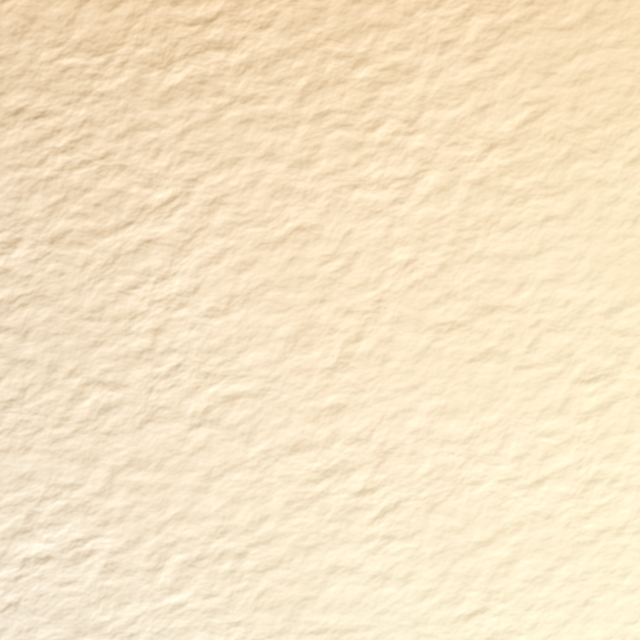
This texture is drawn by a WebGL 2 fragment shader. Its source:

```glsl
#version 300 es
precision highp float;

uniform vec2 u_resolution;
out vec4 fragColor;

vec2 hashGradient(vec2 cell) {
    vec3 h = fract(cell.xyx * vec3(0.1031, 0.1030, 0.0973));
    h += dot(h, h.yzx + 33.33);
    float angle = 6.2832 * fract((h.x + h.y) * h.z);
    return vec2(cos(angle), sin(angle));
}

float gradientNoise(vec2 p) {
    vec2 i = floor(p), f = fract(p);
    vec2 w = f * f * f * (f * (f * 6.0 - 15.0) + 10.0);
    vec2 o = vec2(0.0, 1.0);
    float a = dot(hashGradient(i), f);
    float b = dot(hashGradient(i + o.yx), f - o.yx);
    float c = dot(hashGradient(i + o.xy), f - o.xy);
    float d = dot(hashGradient(i + o.yy), f - o.yy);
    return mix(mix(a, b, w.x), mix(c, d, w.x), w.y);
}

mat2 rotation(float angle) {
    float c = cos(angle), s = sin(angle);
    return mat2(c, s, -s, c);
}

// Plaster height: lumps stretched along a rising diagonal
float plasterHeight(vec2 p) {
    p += 0.009 * vec2(gradientNoise(p * 14.0 + 3.7), gradientNoise(p * 14.0 + 41.3));
    vec2 q = rotation(-0.36) * p * vec2(1.0, 1.0);
    q *= vec2(22.0, 33.0);
    float height = 0.0, amplitude = 1.0;
    for (int octave = 0; octave < 4; octave++) {
        height += amplitude * gradientNoise(q + 17.0);
        q = rotation(0.65) * q * 1.8 + 9.2;
        amplitude *= 0.49;
    }
    return height;
}

void main() {
    vec2 uv = gl_FragCoord.xy / u_resolution;
    vec2 p = gl_FragCoord.xy / u_resolution.y;

    // Warm light, falling off towards the upper left
    float down = pow(1.0 - uv.y, 0.7);
    vec3 upper = mix(vec3(0.915, 0.805, 0.655), vec3(0.960, 0.860, 0.705), uv.x);
    vec3 lower = mix(vec3(0.950, 0.900, 0.815), vec3(1.000, 0.960, 0.835), uv.x);
    vec3 color = mix(upper, lower, down);
    float middle = exp(-5.0 * dot(uv - vec2(0.55, 0.5), uv - vec2(0.55, 0.5)));
    color += middle * vec3(0.020, 0.010, 0.010);

    // Broad uneven tint
    color += gradientNoise(p * 5.0 + 8.1) * vec3(0.010, 0.015, 0.022);

    // Raking light from above left, with deeper creases
    vec2 toLight = 0.002 * normalize(vec2(-0.5, 0.87));
    float slope = (plasterHeight(p - toLight) - plasterHeight(p + toLight)) / 0.004;
    float relief = slope * 0.00085;
    relief += 5.0 * min(relief + 0.015, 0.0) * 0.08;
    float patches = 1.0 + 0.5 * gradientNoise(p * 6.0 + 23.0);
    float strength = mix(1.15, 0.65, smoothstep(0.2, 1.0, uv.x * 0.7 + down * 0.4));
    color += relief * patches * strength * vec3(0.85, 0.97, 1.10);

    fragColor = vec4(clamp(color, 0.0, 1.0), 1.0);
}
```
